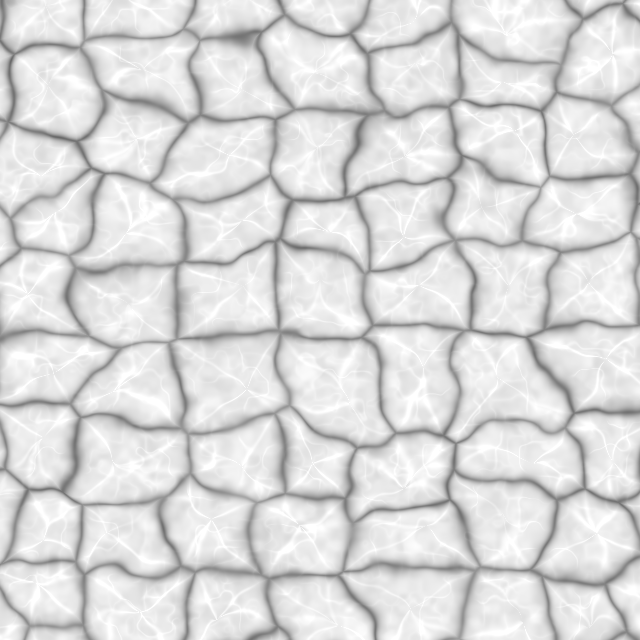
Give the GLSL for this texture map, as a three.js fragment shader.

```glsl
varying vec2 vUv;

float hash(vec2 p) {
  return fract(sin(dot(p, vec2(127.1, 311.7))) * 43758.5453);
}

float noise(vec2 p) {
  vec2 i = floor(p), f = fract(p);
  f = f * f * f * (f * (f * 6.0 - 15.0) + 10.0);
  return mix(mix(hash(i), hash(i + vec2(1.0, 0.0)), f.x),
             mix(hash(i + vec2(0.0, 1.0)), hash(i + 1.0), f.x), f.y);
}

vec2 warp(vec2 p) {
  return vec2(noise(p), noise(p + 37.3)) - 0.5;
}

// Thin crests where the noise crosses its middle value
float crest(vec2 p, float width) {
  float n = (noise(p) - 0.5) / width;
  return exp(-n * n);
}

vec2 seedPoint(vec2 cell) {
  vec2 jitter = vec2(hash(cell), hash(cell + 19.7)) - 0.5;
  return cell + 0.5 + jitter * vec2(0.42, 0.66);
}

// Cubic norm, which gives boxier cells than a round distance
float boxLength(vec2 d) {
  vec2 a = abs(d);
  return pow(dot(a * a, a) + 1e-6, 1.0 / 3.0);
}

vec2 boxGradient(vec2 d, float len) {
  return d * abs(d) / (len * len);
}

// Distances to the nearest and second nearest cell border
vec2 borderDistances(vec2 p) {
  vec2 base = floor(p), nearCell = base, nearOffset = vec2(0.0);
  float nearLen = 9.0;
  for (int y = -1; y <= 1; y++) {
    for (int x = -1; x <= 1; x++) {
      vec2 cell = base + vec2(float(x), float(y));
      vec2 d = seedPoint(cell) - p;
      float len = boxLength(d);
      if (len < nearLen) {
        nearLen = len;
        nearCell = cell;
        nearOffset = d;
      }
    }
  }
  vec2 nearGradient = boxGradient(nearOffset, nearLen);
  vec2 edges = vec2(9.0);
  for (int y = -2; y <= 2; y++) {
    for (int x = -2; x <= 2; x++) {
      if (x == 0 && y == 0) continue;
      vec2 d = seedPoint(nearCell + vec2(float(x), float(y))) - p;
      float len = boxLength(d);
      float slope = length(boxGradient(d, len) - nearGradient);
      float e = max(len - nearLen, 0.0) / max(slope, 0.25);
      if (e < edges.x) edges = vec2(e, edges.x);
      else edges.y = min(edges.y, e);
    }
  }
  return edges;
}

void main() {
  // Bent grid of cells
  vec2 p = vUv * vec2(7.0, 8.5) + 3.0;
  p += 0.34 * warp(vUv * 11.0) + 0.09 * warp(vUv * 30.0 + 8.0);
  vec2 edges = borderDistances(p);

  // Fine mottling of pale web and grey spots
  vec2 grainPos = vUv * 46.0 + warp(vUv * 60.0);
  float web = 1.0 - abs(2.0 * noise(grainPos) - 1.0);
  float spots = noise(vUv * 62.0 + 50.0);
  float shade = 0.916 + 0.055 * (web - 0.65) + 0.06 * (spots - 0.5);

  // Bright veins along the cell middles, with faint side branches
  float inside = smoothstep(0.06, 0.2, edges.x);
  float gap = (edges.y - edges.x) / 0.034;
  float strength = 0.35 + 0.8 * noise(vUv * 16.0 + 5.0);
  shade += inside * strength * (0.075 * exp(-gap * gap) + 0.02 * exp(-gap * 0.3));
  shade += 0.045 * inside * crest(vUv * 25.0 + 70.0 + 0.5 * warp(vUv * 50.0), 0.045);

  // Soft dark furrows with uneven flanks
  float d = edges.x * (0.75 + 0.55 * noise(vUv * 48.0 + 21.0));
  float furrow = exp(-(sqrt(d * d + 0.0002) - 0.014) / 0.043);
  shade -= furrow * (0.3 + 0.16 * noise(vUv * 13.0 + 90.0));

  gl_FragColor = vec4(vec3(clamp(shade, 0.0, 1.0)), 1.0);
}
```
